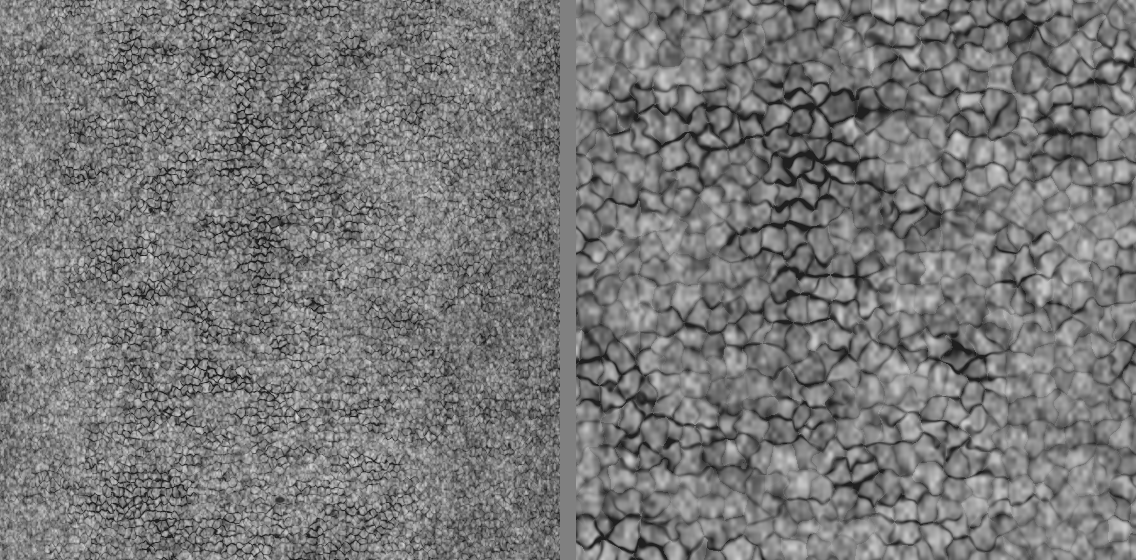
Left, the full canvas; right, a detail of the centre.
Give the GLSL for this texture, as a Shadertoy shader.

```glsl
// Grey pebbled surface: tiny packed grains, broken dark crevices and fine speckle.

const vec2  CELLS         = vec2(76.0, 70.0);   // grains across the canvas
const float EDGE_SQUEEZE  = 1.1;    // grains narrow towards left and right
const float JITTER        = 0.85;
const float BASE_GREY     = 0.535;
const float GRAIN_TINT    = 0.13;   // brightness spread between grains
const float DOME_SHADE    = 0.10;   // falloff from grain centre
const float CREVICE_WIDTH = 0.21;   // in grain units
const float CREVICE_DEPTH = 0.27;
const vec2  SPECKLE_COARSE = vec2(200.0, 150.0);
const vec2  SPECKLE_FINE   = vec2(330.0, 270.0);
const float SPECKLE_AMOUNT = 0.23;
const float CLOUD_AMOUNT  = 0.10;
const float PIT_GRID      = 7.0;
const float PIT_CHANCE    = 0.14;
const float PIT_RADIUS    = 0.007;

// Integer hash, two values in 0..1
vec2 hash2(vec2 p) {
    uvec2 q = uvec2(ivec2(floor(p)) + 4096);
    q = q * 1664525u + 1013904223u;
    q.x += q.y * 1664525u;
    q.y += q.x * 1664525u;
    q ^= q >> 16u;
    q.x += q.y * 1664525u;
    q.y += q.x * 1664525u;
    q ^= q >> 16u;
    return vec2(q & 65535u) / 65535.0;
}

float valueNoise(vec2 p) {
    vec2 i = floor(p), f = fract(p);
    f = f * f * (3.0 - 2.0 * f);
    float low  = mix(hash2(i).x, hash2(i + vec2(1, 0)).x, f.x);
    float high = mix(hash2(i + vec2(0, 1)).x, hash2(i + vec2(1, 1)).x, f.x);
    return mix(low, high, f.y);
}

// Signed noise, centred on zero
float ripple(vec2 p) { return valueNoise(p) - 0.5; }

// Packed grains: x = centre distance, y = border gap, z = tint, w = border flatness
vec4 grains(vec2 p) {
    vec2 cell = floor(p), nearest = vec2(0), second = vec2(0);
    float d1 = 9.0, d2 = 9.0, tint = 0.0;
    for (int y = -2; y <= 2; y++)
    for (int x = -2; x <= 2; x++) {
        vec2 id = cell + vec2(x, y);
        vec2 toCentre = id + 0.5 + JITTER * (hash2(id) - 0.5) - p;
        float d = length(toCentre);
        if (d < d1) {
            d2 = d1; second = nearest;
            d1 = d;  nearest = toCentre;
            tint = hash2(id + 517.0).y;
        } else if (d < d2) {
            d2 = d; second = toCentre;
        }
    }
    float flatness = abs(normalize(second - nearest).y);
    return vec4(d1, d2 - d1, tint, flatness);
}

// A few ragged dark pits, mostly on the left
float pits(vec2 uv) {
    vec2 cell = floor(uv * PIT_GRID);
    vec2 pick = hash2(cell + 91.0);
    vec2 centre = (cell + 0.25 + 0.5 * hash2(cell + 37.0)) / PIT_GRID;
    float d = length(uv - centre) + 0.009 * ripple(uv * 130.0);
    float present = step(pick.x, PIT_CHANCE) * step(uv.x, 0.6);
    return present * (1.0 - smoothstep(0.3 * PIT_RADIUS, 1.3 * PIT_RADIUS, d));
}

void mainImage(out vec4 fragColor, in vec2 fragCoord) {
    vec2 uv = fragCoord / iResolution.xy;
    float side = uv.x - 0.5;

    // Grains, squeezed at the sides and bent so that borders are not straight
    vec2 p = vec2(side + EDGE_SQUEEZE * side * side * side, uv.y) * CELLS;
    p += 0.45 * vec2(ripple(uv * 150.0), ripple(uv * 150.0 + 71.0));
    vec4 g = grains(p);

    // Crevices come in patches, favour flat borders and fade at the sides
    float relief = mix(0.35, 1.0, smoothstep(0.0, 0.28, uv.x));
    relief *= mix(0.4, 1.0, 1.0 - smoothstep(0.5, 1.0, uv.x));
    float patches = smoothstep(0.15, 0.85, valueNoise(uv * vec2(30.0, 46.0)));
    patches *= mix(0.6, 1.3, valueNoise(uv * 9.0 + 13.0));
    float gap = g.y / CREVICE_WIDTH;
    float crevice = exp(-gap * gap) * relief * mix(0.45, 1.25, g.w) * (0.35 + patches);

    // Speckle
    float speckle = ripple(uv * SPECKLE_COARSE) + ripple(uv * SPECKLE_FINE + 29.0);

    // Broad clouds, upright bands and dim side margins
    float cloud = ripple(uv * vec2(7.0, 5.0) + 5.0) + 0.6 * ripple(uv * 19.0);
    float band = 0.05 * ripple(vec2(uv.x * 11.0, uv.y * 1.5 + 40.0));
    float margin = 0.06 * (1.0 - smoothstep(0.0, 0.07, uv.x))
                 + 0.10 * smoothstep(0.86, 1.0, uv.x);

    float grey = BASE_GREY + GRAIN_TINT * (g.z - 0.5) - DOME_SHADE * (g.x - 0.4);
    grey += SPECKLE_AMOUNT * speckle + CLOUD_AMOUNT * cloud + band - margin;
    grey -= CREVICE_DEPTH * crevice;
    grey = mix(max(grey, 0.12), 0.14, 0.85 * pits(uv));
    fragColor = vec4(vec3(clamp(grey, 0.0, 1.0)), 1.0);
}
```
